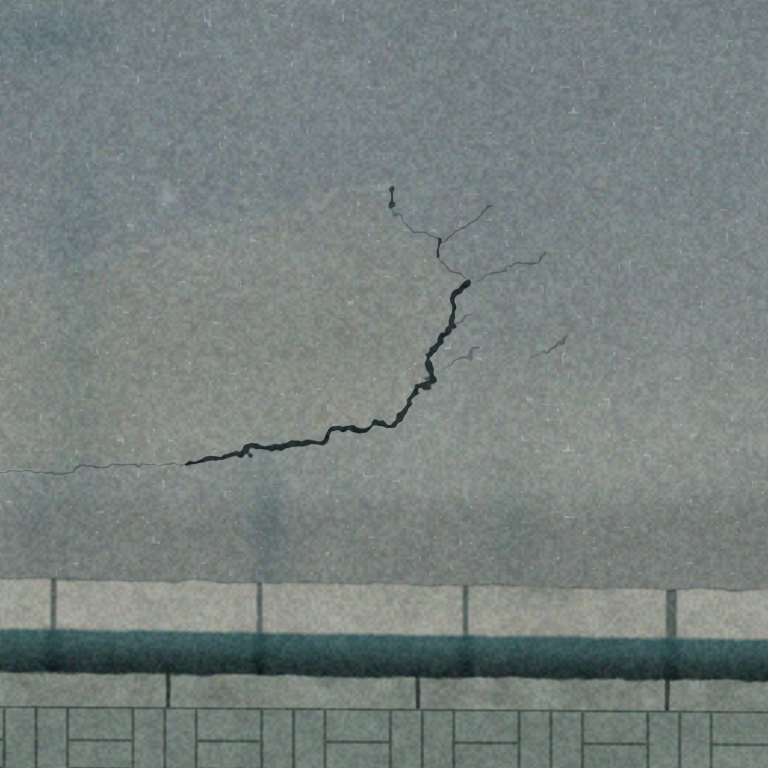
Reproduce this texture procedurally as a Shadertoy shader.

```glsl
// Cracked asphalt road beside a worn kerb, a dark gutter face and basket-weave paving.

float hash(vec2 p) {
  vec3 q = fract(p.xyx * 0.1031);
  q += dot(q, q.yzx + 33.33);
  return fract((q.x + q.y) * q.z);
}

float noise(vec2 p) {
  vec2 i = floor(p), f = fract(p);
  f = f * f * (3.0 - 2.0 * f);
  return mix(mix(hash(i), hash(i + vec2(1, 0)), f.x),
             mix(hash(i + vec2(0, 1)), hash(i + 1.0), f.x), f.y);
}

// Fractal noise centred on zero
float mottle(vec2 p) {
  float sum = -0.47, amp = 0.5;
  for (int i = 0; i < 4; i++) {
    sum += amp * noise(p);
    p = p * 2.03 + 17.1;
    amp *= 0.5;
  }
  return sum;
}

// x: distance to the segment, y: position along it
vec2 segment(vec2 p, vec2 a, vec2 b) {
  vec2 d = b - a;
  float h = clamp(dot(p - a, d) / dot(d, d), 0.0, 1.0);
  return vec2(length(p - a - d * h), h);
}

float line(float d, float halfWidth, float soft) {
  return 1.0 - smoothstep(halfWidth - soft * 0.5, halfWidth + soft, abs(d));
}

float blob(vec2 p, float x, float y, float rx, float ry) {
  vec2 d = (p - vec2(x, y)) / vec2(rx, ry);
  return exp(-dot(d, d));
}

// Outline of the sunken slab: pale rim first, then the crack downwards
const vec2 OUTLINE[24] = vec2[24](
  vec2(-.02, .625), vec2(.104, .656), vec2(.195, .688), vec2(.286, .698),
  vec2(.404, .729), vec2(.449, .753), vec2(.508, .755), vec2(.512, .727),
  vec2(.527, .703), vec2(.573, .685), vec2(.569, .664), vec2(.609, .632),
  vec2(.588, .609), vec2(.592, .577), vec2(.557, .540), vec2(.562, .503),
  vec2(.534, .486), vec2(.508, .445), vec2(.436, .440), vec2(.419, .422),
  vec2(.354, .417), vec2(.241, .398), vec2(.130, .393), vec2(-.02, .380));

vec3 road(vec2 p, float soft) {
  vec3 col = mix(vec3(.505, .535, .525), vec3(.465, .505, .515), smoothstep(0.4, 0.85, p.y));
  vec2 w = p + 0.012 * (vec2(noise(p * 55.0), noise(p * 55.0 + 40.0)) - 0.5)
             + 0.005 * (vec2(noise(p * 150.0), noise(p * 150.0 + 90.0)) - 0.5);

  // Slab interior by ray parity, with crack and rim strength
  float ink = 0.0, rim = 0.0, edge = 1.0, rough = 0.7 + 0.6 * noise(p * 90.0);
  bool inside = false;
  for (int i = 0; i < 23; i++) {
    vec2 a = OUTLINE[i], b = OUTLINE[i + 1], s = segment(w, a, b);
    edge = min(edge, s.x);
    if ((a.y > w.y) != (b.y > w.y) && w.x < mix(a.x, b.x, (w.y - a.y) / (b.y - a.y))) inside = !inside;
    bool deep = i > 10 && i < 21, medium = i == 6 || i == 9;
    float width = deep ? 0.0036 : medium ? 0.0022 : 0.0008;
    if (i == 20) width = mix(0.0038, 0.0012, s.y);
    float strength = deep ? 0.95 : medium ? 0.75 : 0.35;
    if (i < 6 || i > 20) rim = max(rim, line(s.x, 0.003, 0.006));
    if (i > 5) ink = max(ink, strength * line(s.x, width * rough, soft));
  }
  if (inside) col += vec3(.022, .012, -.004) * smoothstep(0.0, 0.02, edge);

  // Lighter shoulder, duller strip near the kerb, damp streaks
  col += vec3(.035, .03, .02) * blob(p, .75, .43, .36, .09);
  float dull = 1.0 - smoothstep(0.33, 0.39, p.y + 0.03 * mottle(p * 12.0) + 0.014);
  col = mix(col, vec3(.455, .48, .465), 0.85 * dull);
  float damp = blob(p, .35, .31, .025, .11) + 0.6 * blob(p, .665, .31, .025, .08)
    + 0.6 * blob(p, .1, .55, .04, .3) + 0.5 * blob(p, .04, .32, .025, .09)
    + blob(p, .05, .95, .09, .035);
  col -= vec3(.07, .045, .035) * damp;
  col += 0.09 * blob(w, .22, .745, .012, .014);
  col += vec3(.055, .045, .025) * rim * (0.3 + 0.7 * noise(p * 45.0));

  // Hairline branches
  float hair = segment(w, vec2(.609, .632), vec2(.715, .665)).x;
  hair = min(hair, segment(w, vec2(.573, .68), vec2(.64, .73)).x);
  hair = min(hair, segment(w, vec2(.592, .577), vec2(.64, .6)).x);
  hair = min(hair, segment(w, vec2(.562, .503), vec2(.625, .545)).x);
  hair = min(hair, segment(w, vec2(.67, .52), vec2(.765, .575)).x);
  col -= 0.14 * line(hair, 0.0008, soft) * smoothstep(0.2, 0.6, noise(p * 40.0));
  return mix(col, vec3(.11, .15, .15), ink);
}

// Two upright bricks beside two flat ones, repeated
vec3 paving(vec2 p, float soft) {
  float x = mod(p.x - 0.0055, 0.1676), y = p.y + 0.007 * p.x;
  float joint = min(min(x, 0.1676 - x), min(abs(x - 0.0415), abs(x - 0.0825)));
  if (x > 0.0825) joint = min(joint, min(abs(y - 0.037), abs(y)));
  joint = min(joint, abs(y - 0.08));
  vec3 col = vec3(.43, .48, .455) + 0.07 * mottle(p * 22.0);
  return mix(col, vec3(.24, .28, .26), 0.8 * line(joint, 0.0014, soft * 1.3));
}

void mainImage(out vec4 fragColor, in vec2 fragCoord) {
  vec2 p = fragCoord / iResolution.xy;
  float soft = max(0.0018, 1.0 / iResolution.y), wobble = 0.008 * mottle(p * 45.0);
  vec3 col = road(p, soft);

  // Pale kerb tops, chipped along the third block
  float top = 0.247 - 0.016 * p.x + wobble;
  float chip = blob(p, .7, .24, .075, .025) * smoothstep(-0.17, 0.13, mottle(p * 24.0));
  vec3 kerb = vec3(.59, .60, .565) + 0.09 * mottle(p * 30.0);
  kerb = mix(kerb, vec3(.46, .48, .455), 0.8 * chip);
  float joint = mod(p.x + 0.064 + 0.3 * wobble, 0.268) - 0.134;
  kerb = mix(kerb, vec3(.33, .37, .36), line(joint, p.x > 0.8 ? 0.006 : 0.0025, 0.004));
  col = mix(col, kerb, smoothstep(-soft, soft, top - p.y));
  col -= 0.12 * line(p.y - top, 0.0012, 0.003) * noise(p * 35.0);

  // Teal gutter face, darkening downwards
  float faceTop = 0.181 - 0.014 * p.x + 0.6 * wobble;
  float faceBottom = 0.124 - 0.011 * p.x + wobble;
  float depth = (faceTop - p.y) / (faceTop - faceBottom);
  vec3 face = mix(vec3(.24, .36, .365), vec3(.13, .185, .18), smoothstep(0.1, 0.95, depth));
  face -= 0.05 * line(joint, 0.008, 0.008);
  col = mix(col, face, smoothstep(-0.004, 0.004, faceTop - p.y));

  // Lower kerb strip and paving
  vec3 strip = vec3(.47, .505, .475) + 0.16 * mottle(p * 32.0);
  float gap = mod(p.x - 0.059 + 0.4 * wobble, 0.325) - 0.16;
  strip = mix(strip, vec3(.18, .22, .21), line(gap, 0.002, 0.003));
  col = mix(col, strip, smoothstep(-0.003, 0.003, faceBottom - p.y));
  col = mix(col, paving(p, soft), smoothstep(-soft, soft, 0.081 - 0.007 * p.x - p.y));

  // Broad mottling, coarse grain and colour speckle
  vec2 g = p * 190.0;
  float grain = 0.6 * noise(p * 260.0) + 0.4 * noise(p * 130.0 + 7.0) - 0.5;
  col += 0.05 * mottle(p * 9.0) + 0.12 * grain;
  col += 0.04 * (vec3(noise(g + 11.0), noise(g + 53.0), noise(g + 97.0)) - 0.5);
  col += 0.1 * smoothstep(0.88, 1.0, noise(p * 150.0 + 31.0)) * step(0.25, p.y);
  fragColor = vec4(clamp(col, 0.0, 1.0), 1.0);
}
```
